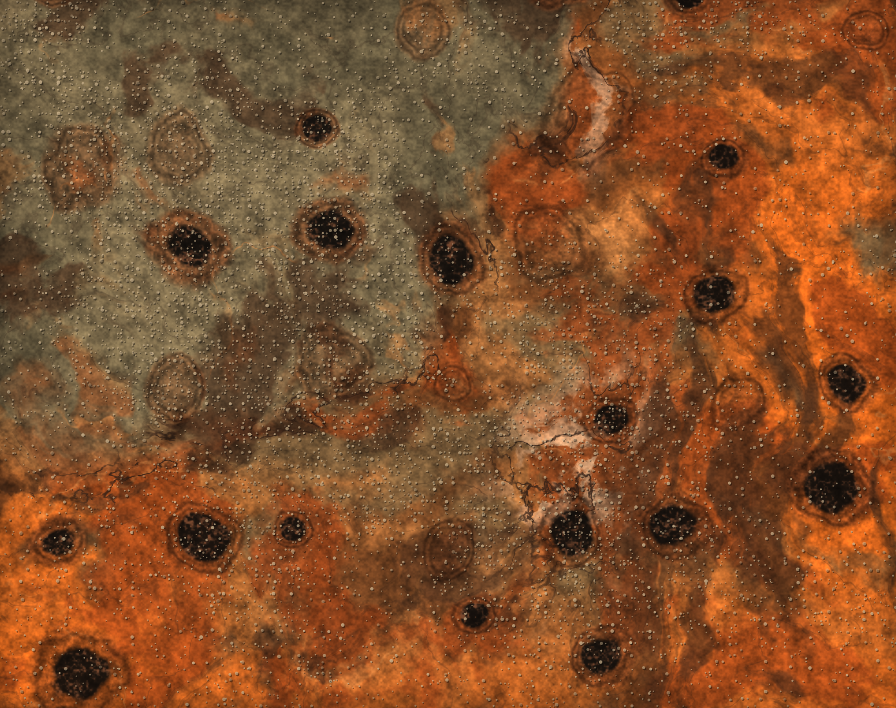
A WebGL 2 fragment shader for this texture:

```glsl
#version 300 es
precision highp float;
// Rusted metal plate: olive patina, orange corrosion, dark ringed pits and sandy grit.
uniform vec2 u_resolution;
out vec4 fragColor;

float hash(vec2 p) {
  return fract(sin(dot(p, vec2(127.1, 311.7))) * 43758.5453);
}

float noise(vec2 p) {
  vec2 i = floor(p), f = fract(p);
  f = f * f * (3.0 - 2.0 * f);
  return mix(mix(hash(i), hash(i + vec2(1, 0)), f.x),
             mix(hash(i + vec2(0, 1)), hash(i + vec2(1, 1)), f.x), f.y);
}

float fbm(vec2 p) {
  float sum = 0.0, amp = 0.5;
  for (int i = 0; i < 6; i++) {
    sum += amp * noise(p);
    p = mat2(1.6, 1.2, -1.2, 1.6) * p + 7.3;
    amp *= 0.52;
  }
  return sum;
}

// Thin line along the middle contour of a noise field
float vein(vec2 p, float width) {
  return 1.0 - smoothstep(0.0, width, abs(fbm(p) - 0.5));
}

// Soft elliptical region, 1 at the centre
float region(vec2 p, vec2 centre, vec2 size) {
  return 1.0 - smoothstep(0.2, 1.0, length((p - centre) / size));
}

// Round stains with growth rings, some with a black crusty core
vec3 addPits(vec3 col, vec2 p, float grain) {
  vec2 cell = floor(p / 0.18);
  float wobble = fbm(p * 16.0) - 0.5;
  for (int j = -1; j <= 1; j++)
    for (int i = -1; i <= 1; i++) {
      vec2 id = cell + vec2(i, j);
      if (hash(id + 9.4) < 0.3) continue;
      vec2 centre = (id + 0.2 + 0.6 * vec2(hash(id + 1.7), hash(id + 5.2))) * 0.18;
      float radius = mix(0.02, 0.048, hash(id + 3.1));
      float kind = hash(id + 12.6);
      float d = length((p - centre) * vec2(1.0, 0.9 + 0.25 * kind)) / radius + wobble * 0.9;
      float stain = 1.0 - smoothstep(1.25, 1.55, d);
      float rings = 0.5 + 0.5 * sin(d * 17.0 + wobble * 9.0);
      col = mix(col, vec3(0.46, 0.23, 0.11) * (0.5 + grain), stain * (0.25 + 0.4 * kind));
      col *= 1.0 - 0.3 * stain * rings * smoothstep(0.5, 1.1, d);
      float core = (1.0 - smoothstep(0.72, 0.92, d)) * smoothstep(0.42, 0.5, kind);
      vec3 crust = mix(vec3(0.07, 0.06, 0.05), vec3(0.34, 0.21, 0.14), smoothstep(0.45, 0.8, grain));
      col = mix(col, crust, core * 0.92);
    }
  return col;
}

// Scattered pale grains with a small shadow
vec3 addGrit(vec3 col, vec2 p, float scale, float amount) {
  vec2 id = floor(p * scale);
  vec2 offset = fract(p * scale) - 0.3 - 0.4 * vec2(hash(id), hash(id + 4.7));
  float soft = scale / u_resolution.y;
  float size = mix(0.12, 0.3, hash(id + 2.9));
  float present = step(1.0 - amount, hash(id + 8.3));
  float shade = 1.0 - smoothstep(size - soft * 0.5, size + soft * 0.5, length(offset + vec2(-0.15, 0.2)));
  float dot1 = 1.0 - smoothstep(size - soft * 0.5, size + soft * 0.5, length(offset));
  col *= 1.0 - 0.4 * shade * present;
  return mix(col, vec3(0.82, 0.72, 0.57), dot1 * present * (0.35 + 0.45 * hash(id + 6.1)));
}

void main() {
  vec2 p = gl_FragCoord.xy / u_resolution.y;
  vec2 warp = vec2(fbm(p * 4.0 + 2.0), fbm(p * 4.0 + 31.0)) - 0.5;
  vec2 q = p + 0.22 * warp;
  float broad = fbm(q * 5.0);
  float blotch = fbm(q * 13.0 + 17.0);
  float fine = fbm(p * 55.0);
  float grain = noise(p * 210.0) * 0.6 + noise(p * 390.0) * 0.4;

  // Patina at the upper left, hot rust at the right and along the bottom
  float border = q.y - 0.37 - 0.9 * pow(max(q.x, 0.0), 2.5) + (blotch - 0.5) * 0.25;
  float patina = smoothstep(-0.05, 0.08, border);
  float heat = region(q, vec2(1.2, 0.38), vec2(0.42, 0.5))
             + 0.8 * region(q, vec2(0.0, 0.2), vec2(0.6, 0.28))
             + 0.6 * region(q, vec2(1.12, 0.8), vec2(0.35, 0.35))
             + 0.7 * (1.0 - smoothstep(0.0, 0.16, q.y));

  // Base colours
  vec3 col = mix(vec3(0.45, 0.26, 0.13), vec3(0.70, 0.44, 0.23), smoothstep(0.38, 0.66, blotch));
  col = mix(col, vec3(0.46, 0.37, 0.24), 0.75 * smoothstep(0.46, 0.6, broad));
  col = mix(col, vec3(0.88, 0.41, 0.12), clamp(heat, 0.0, 1.0) * smoothstep(0.28, 0.56, blotch + 0.1 * heat));
  col = mix(col, vec3(0.60, 0.25, 0.09), 0.7 * smoothstep(0.52, 0.64, fbm(q * 9.0 + 53.0)));
  vec3 olive = mix(vec3(0.39, 0.35, 0.25), vec3(0.51, 0.44, 0.31), smoothstep(0.3, 0.7, broad));
  col = mix(col, olive, patina * (0.95 - 0.5 * smoothstep(0.56, 0.7, blotch)));

  // Pale flaking crust and light threads
  float flaky = region(q, vec2(0.78, 0.3), vec2(0.18, 0.24)) + region(q, vec2(0.88, 0.9), vec2(0.06, 0.16));
  col = mix(col, vec3(0.80, 0.60, 0.44), flaky * smoothstep(0.5, 0.62, fbm(q * 24.0 + 5.0)));
  col = mix(col, vec3(0.83, 0.52, 0.27), 0.5 * vein(q * 3.5 + 40.0, 0.012) * smoothstep(0.45, 0.6, blotch));

  // Dark crust along the patina border, cracks and vertical streaks
  float seam = 1.0 - smoothstep(0.0, 0.06, abs(border + 0.02));
  float crackZone = clamp(0.25 + seam + flaky, 0.0, 1.0);
  col = mix(col, vec3(0.17, 0.11, 0.08), 0.8 * crackZone * vein(q * 15.0 + 70.0, 0.035));
  col = mix(col, vec3(0.22, 0.13, 0.08), 0.75 * seam * smoothstep(0.5, 0.62, fbm(p * 22.0 + 9.0)));
  float streak = smoothstep(0.56, 0.66, fbm(q * vec2(13.0, 3.5) + 21.0)) * smoothstep(0.8, 0.95, p.x);
  col = mix(col, vec3(0.25, 0.16, 0.10), 0.7 * streak);
  col = mix(col, vec3(0.26, 0.16, 0.10), 0.6 * smoothstep(0.6, 0.7, fbm(q * 10.0 + 88.0)));

  col = addPits(col, p + 0.03 * warp, grain * 0.6 + fine * 0.4);

  // Fine texture, grit and shaded rim
  col *= 0.42 + 0.72 * fine + 0.42 * grain;
  float sandy = 0.10 + 0.22 * (1.0 - clamp(heat, 0.0, 1.0)) * smoothstep(0.35, 0.6, broad);
  col = addGrit(col, p, 115.0, sandy);
  col = addGrit(col, p + 3.7, 190.0, sandy * 0.9);
  vec2 rim = min(p, vec2(u_resolution.x / u_resolution.y, 1.0) - p);
  col *= mix(0.72, 1.0, smoothstep(0.0, 0.08, min(rim.x, rim.y) + 0.03));
  fragColor = vec4(clamp(col, 0.0, 1.0), 1.0);
}
```
